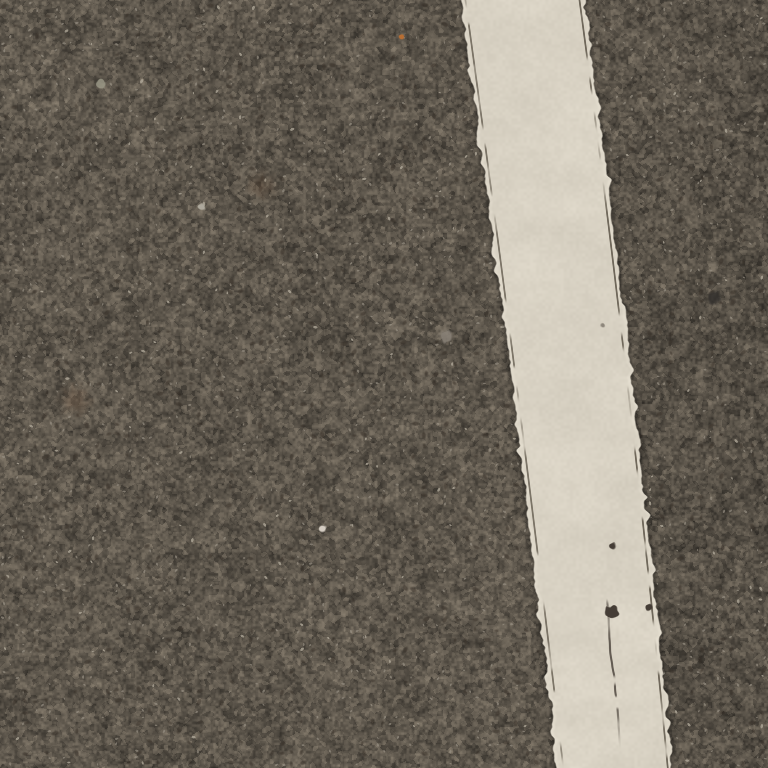
Reproduce this texture procedurally as a WebGL 1 fragment shader.

```glsl
precision highp float;
// Worn asphalt crossed by a slightly slanted painted road stripe.
// Asphalt is layered value noise, cellular stones and scattered flecks;
// the stripe is a band between two bowed edges with beads, grooves and chips.

uniform vec2 u_resolution;

float hash(vec2 p) {
  vec3 q = fract(vec3(p.xyx) * 0.1031);
  q += dot(q, q.yzx + 33.33);
  return fract((q.x + q.y) * q.z);
}

float noise(vec2 p) {
  vec2 i = floor(p);
  vec2 f = fract(p);
  f = f * f * (3.0 - 2.0 * f);
  float low = mix(hash(i), hash(i + vec2(1.0, 0.0)), f.x);
  float high = mix(hash(i + vec2(0.0, 1.0)), hash(i + vec2(1.0, 1.0)), f.x);
  return mix(low, high, f.y);
}

// x: random tone of the nearest stone, y: distance to its centre
vec2 stones(vec2 p) {
  vec2 cell = floor(p);
  vec2 nearest = vec2(0.0, 9.0);
  for (int j = -1; j <= 1; j++) {
    for (int i = -1; i <= 1; i++) {
      vec2 id = cell + vec2(float(i), float(j));
      vec2 centre = id + vec2(hash(id + 17.3), hash(id + 71.9));
      float d = length(p - centre);
      if (d < nearest.y) nearest = vec2(hash(id + 5.1), d);
    }
  }
  return nearest;
}

// Sparse elongated chips, randomly turned; density is the share of filled cells
float flecks(vec2 p, float density, float radius, float blur) {
  vec2 id = floor(p);
  vec2 q = fract(p) - 0.35 - 0.3 * vec2(hash(id + 3.7), hash(id + 9.2));
  float angle = 6.2832 * hash(id + 41.0);
  float c = cos(angle);
  float s = sin(angle);
  q = vec2(c * q.x + s * q.y, 1.7 * (c * q.y - s * q.x));
  float size = radius * (0.5 + 0.5 * hash(id + 23.0));
  float present = step(1.0 - density, hash(id + 58.0));
  return present * (1.0 - smoothstep(size - blur, size + blur, length(q)));
}

// Irregular round spot
float spot(vec2 p, vec2 centre, float radius, float blur) {
  float d = length(p - centre) + radius * 0.7 * (noise(p * 190.0) - 0.5);
  return 1.0 - smoothstep(radius - blur, radius + blur, d);
}

vec3 asphalt(vec2 p, float px) {
  vec2 stone = stones(p * 165.0);
  float tone = 0.342 + 0.11 * (stone.x - 0.5) - 0.035 * (stone.y - 0.4);
  tone += 0.13 * (noise(p * 290.0) - 0.5);
  tone += 0.085 * (noise(p * 80.0 + 13.0) - 0.5);
  tone += 0.025 * (noise(p * 9.0 + 4.0) - 0.5);
  tone -= 0.018 * smoothstep(0.7, 0.9, p.x);
  vec3 col = tone * vec3(1.07, 0.99, 0.87);

  // pale chips and dark pits
  col = mix(col, vec3(0.60, 0.57, 0.52), 0.65 * flecks(p * 115.0, 0.09, 0.27, 115.0 * px * 0.7));
  col = mix(col, vec3(0.70, 0.67, 0.61), 0.75 * flecks(p * 62.0 + 31.0, 0.04, 0.18, 62.0 * px * 0.7));
  col = mix(col, vec3(0.21, 0.18, 0.15), 0.5 * flecks(p * 75.0 + 60.0, 0.16, 0.34, 0.16));

  // stains and single loose stones
  col = mix(col, vec3(0.47, 0.37, 0.29), 0.35 * spot(p, vec2(0.098, 0.479), 0.015, 0.014));
  col = mix(col, vec3(0.44, 0.34, 0.26), 0.3 * spot(p, vec2(0.341, 0.758), 0.013, 0.012));
  col = mix(col, vec3(0.20, 0.19, 0.18), 0.75 * spot(p, vec2(0.930, 0.612), 0.008, 0.004));
  col = mix(col, vec3(0.83, 0.80, 0.76), spot(p, vec2(0.420, 0.312), 0.0045, px));
  col = mix(col, vec3(0.68, 0.66, 0.61), spot(p, vec2(0.263, 0.730), 0.0045, px));
  col = mix(col, vec3(0.62, 0.61, 0.54), 0.8 * spot(p, vec2(0.132, 0.891), 0.006, px));
  col = mix(col, vec3(0.55, 0.52, 0.48), 0.8 * spot(p, vec2(0.580, 0.563), 0.008, 0.003));
  return mix(col, vec3(0.72, 0.43, 0.20), spot(p, vec2(0.523, 0.952), 0.003, px));
}

vec3 paint(vec2 p) {
  float wear = noise(p * vec2(16.0, 30.0)) + 0.5 * noise(p * vec2(55.0, 70.0));
  float grain = noise(p * 250.0) - 0.5;
  return vec3(0.848, 0.822, 0.765) + 0.03 * (wear - 0.75) + 0.025 * grain;
}

// Broken dark groove just inside an edge; inset is the depth into the band
float groove(float inset, float y, float seed, float px) {
  float line = 1.0 - smoothstep(0.0004, 0.0006 + px, abs(inset - 0.0045));
  return line * smoothstep(0.25, 0.6, noise(vec2(y * 45.0, seed)));
}

// Outward bulge of paint beads along an edge
float beads(float y, float seed) {
  float lumps = noise(vec2(y * 85.0, seed));
  return 0.0065 * lumps * lumps + 0.002 * (noise(vec2(y * 210.0, seed + 8.0)) - 0.5);
}

void main() {
  vec2 p = gl_FragCoord.xy / u_resolution;
  float px = 1.0 / min(u_resolution.x, u_resolution.y);

  // stripe edges, gently bowed
  float bow = p.y * (1.0 - p.y);
  float left = p.x - (0.729 - 0.1275 * p.y + 0.011 * bow);
  float right = (0.874 - 0.115 * p.y + 0.020 * bow) - p.x;
  float inside = min(left + beads(p.y, 2.0), right + beads(p.y, 27.0));

  vec3 col = asphalt(p, px);
  col *= 1.0 - 0.25 * smoothstep(-0.007, 0.0, inside);

  vec3 white = paint(p);
  white += 0.025 * (1.0 - smoothstep(0.002, 0.006, inside));
  float cut = max(0.75 * groove(left, p.y, 5.0, px), 0.85 * groove(right, p.y, 44.0, px));
  white = mix(white, vec3(0.36, 0.33, 0.28), cut);

  // chips through the paint and a broken crack below them
  vec3 hole = vec3(0.27, 0.24, 0.21);
  float chips = max(spot(p, vec2(0.798, 0.289), 0.004, px), spot(p, vec2(0.797, 0.203), 0.0085, px));
  chips = max(chips, spot(p, vec2(0.845, 0.209), 0.004, px));
  chips = max(chips, 0.5 * spot(p, vec2(0.785, 0.576), 0.003, px));
  float crackX = 0.789 + 0.1 * (0.22 - p.y) + 0.003 * (noise(vec2(p.y * 60.0, 3.0)) - 0.5);
  float crack = 1.0 - smoothstep(0.0005, 0.0009 + px, abs(p.x - crackX));
  crack *= smoothstep(0.02, 0.09, p.y) * (1.0 - smoothstep(0.212, 0.222, p.y));
  crack *= smoothstep(0.2, 0.5, noise(vec2(p.y * 70.0, 19.0)));
  white = mix(white, hole, max(chips, 0.8 * crack));

  col = mix(col, white, smoothstep(-px, px, inside));
  gl_FragColor = vec4(clamp(col, 0.0, 1.0), 1.0);
}
```
